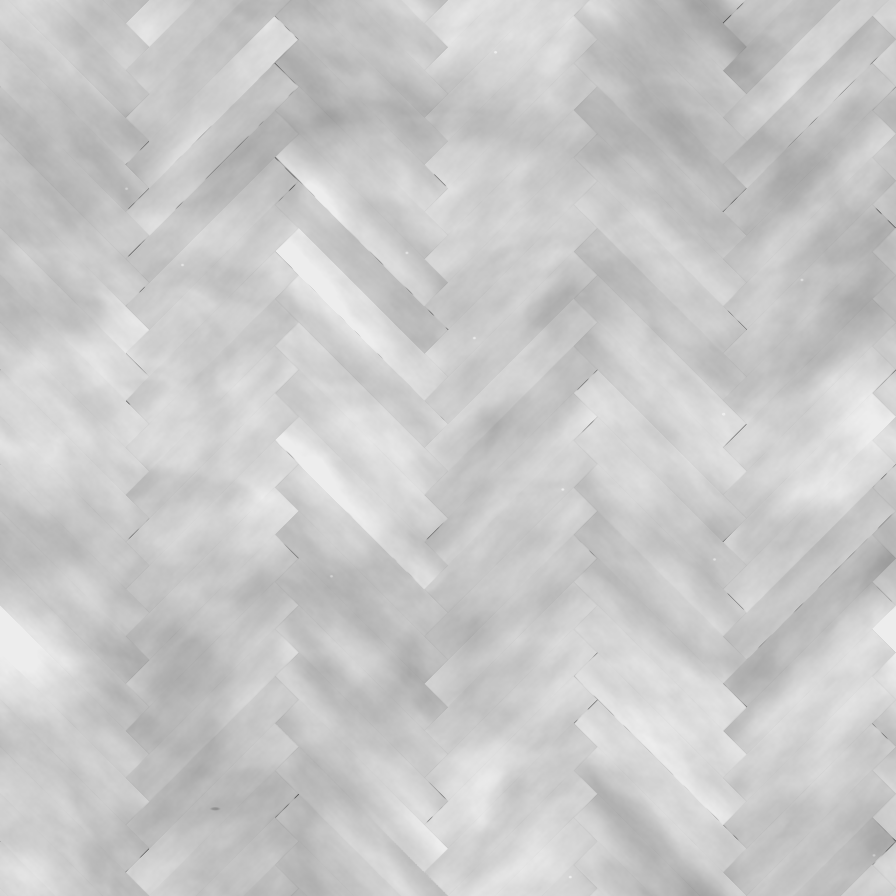
This texture is drawn by a WebGL 2 fragment shader. Its source:

```glsl
#version 300 es
precision highp float;
// Pale grey herringbone parquet with smoky tones, broken dark seams and small specks.
uniform vec2 u_resolution;
out vec4 fragColor;

const float COLUMNS = 3.0;           // zigzag periods across
const float ROWS = 19.0;             // planks stacked up
const float LEN = 1.0 / COLUMNS;     // plank length, diagonal units
const float WID = 1.0 / ROWS;        // plank width, diagonal units
const float DIAGONAL = 0.70711;      // diagonal units to canvas units
const float BASE_GREY = 0.789;

struct Plank {
    float along;   // 0..LEN
    float across;  // 0..WID, zero at the lower long edge
    vec2 id;       // wraps with the canvas
};

float hash(vec2 p, float seed) {
    vec3 q = fract(vec3(p.xyx + seed * 7.31) * vec3(0.1031, 0.1030, 0.0973));
    q += dot(q, q.yzx + 33.33);
    return fract((q.x + q.y) * q.z);
}

// Value noise that wraps after a whole number of cells.
float noise(vec2 p, vec2 period, float seed) {
    vec2 i = floor(p), f = p - i;
    f = f * f * f * (f * (f * 6.0 - 15.0) + 10.0);
    vec2 a = mod(i, period), b = mod(i + 1.0, period);
    return mix(mix(hash(a, seed), hash(vec2(b.x, a.y), seed), f.x),
               mix(hash(vec2(a.x, b.y), seed), hash(b, seed), f.x), f.y);
}

float fbm(vec2 p, vec2 period, float seed) {
    float sum = 0.0, weight = 0.5;
    for (int i = 0; i < 4; i++) {
        sum += weight * noise(p, period, seed + float(i));
        p *= 2.0;
        period *= 2.0;
        weight *= 0.5;
    }
    return sum / 0.9375;
}

// Finds the rising or falling plank below a point.
Plank findPlank(vec2 p) {
    p.x -= 0.5 * LEN;
    float column = floor((p.x + 0.5 * WID) / LEN);
    p.x -= column * LEN;
    float row = floor((p.y - p.x) / WID);
    float along = p.x + p.y - row * WID;
    if (along >= 0.0 && along < LEN)
        return Plank(along, p.y - p.x - row * WID, vec2(mod(column, COLUMNS), mod(row, ROWS)));
    if (along < 0.0) {
        column -= 1.0;
        p.x += LEN;
    }
    float rise = p.x + p.y - LEN;
    row = floor(rise / WID);
    return Plank(p.y - p.x - (row + 1.0) * WID + LEN, rise - row * WID,
                 vec2(mod(column, COLUMNS) + COLUMNS, mod(row, ROWS)));
}

// Soft smoke drifting over the whole floor.
float clouds(vec2 p) {
    vec2 warp = vec2(fbm(p * 5.0, vec2(5.0), 3.0), fbm(p * 5.0, vec2(5.0), 9.0)) - 0.5;
    vec2 cells = vec2(5.0, 8.0);
    return fbm(p * cells + 1.6 * warp, cells, 15.0) - 0.5;
}

// Shade of a plank, with a longer tail to the dark side.
float shade(vec2 id) {
    return sqrt(hash(id, 2.0)) - 0.667;
}

// Wisps that run on through all planks of one column.
float wisps(Plank k) {
    vec2 cells = vec2(9.0, ROWS);
    float run = (k.along + k.id.y * WID) * cells.x;
    return fbm(vec2(run, k.id.y + k.across / WID), cells, 50.0 + 6.0 * k.id.x) - 0.5;
}

// Tone of one plank; most melt into the plank above, the others keep a hard edge.
float plankTone(Plank k, float worn) {
    float u = k.along / LEN, v = k.across / WID;
    vec2 above = vec2(k.id.x, mod(k.id.y + 1.0, ROWS));
    float melt = step(0.4, hash(k.id, 3.0)) * smoothstep(0.15, 1.0, v);
    float tone = 0.105 * mix(shade(k.id), shade(above), melt);
    tone += 0.07 * (u - 0.5) * (hash(k.id, 4.0) - 0.5);
    tone += 0.16 * wisps(k);
    tone += 0.006 * (noise(vec2(u * 9.0, v * 14.0), vec2(64.0), 5.0) - 0.5);
    tone += 0.06 * worn * (1.0 - smoothstep(0.0, 1.0, v));
    float end = mix(u, 1.0 - u, step(0.5, hash(k.id, 5.0)));
    return tone + 0.08 * step(0.95, hash(k.id, 6.0)) * (1.0 - smoothstep(0.0, 0.45, end));
}

float lineMask(float d, float width, float blur) {
    return 1.0 - smoothstep(width, width + blur, d * DIAGONAL);
}

// Faint joints everywhere, dark broken gaps on a few edges and ends.
float seams(Plank k, float worn, float blur) {
    float dash = noise(vec2(k.along * 60.0, 0.5), vec2(64.0), hash(k.id, 7.0) * 40.0);
    float side = lineMask(k.across, 0.0003, blur);
    float gap = 0.03 * dash + 0.32 * worn * smoothstep(0.45, 0.9, dash);
    float far = step(0.5 * LEN, k.along);
    float tip = lineMask(min(k.along, LEN - k.along), 0.0004, blur);
    float open = step(0.84, hash(k.id, 8.0 + far));
    float chip = noise(vec2(k.across * 80.0, far), vec2(64.0), hash(k.id, 11.0) * 40.0);
    return max(side * gap, tip * (0.03 + 0.34 * open * smoothstep(0.3, 0.8, chip)));
}

// Scattered dots, one at most in a cell.
float specks(vec2 p, float cells, float chance, vec2 size, float seed) {
    vec2 cell = floor(p * cells), id = mod(cell, cells);
    vec2 centre = 0.25 + 0.5 * vec2(hash(id, seed), hash(id, seed + 1.0));
    float d = length((p * cells - cell - centre) / (size * cells));
    return step(hash(id, seed + 2.0), chance) * (1.0 - smoothstep(0.3, 1.0, d));
}

float floorGrey(vec2 p, float blur) {
    Plank k = findPlank(p);
    float worn = step(0.93, hash(k.id, 12.0));
    float grey = BASE_GREY + 0.27 * clouds(p) + plankTone(k, worn);
    grey += 0.010 * (noise(p * 256.0, vec2(256.0), 21.0) - 0.5);
    grey += 0.11 * specks(p, 12.0, 0.12, vec2(0.0024, 0.0020), 31.0);
    grey -= 0.14 * specks(p, 7.0, 0.06, vec2(0.007, 0.0025), 41.0);
    return grey - seams(k, worn, blur);
}

void main() {
    // Four samples smooth the plank edges.
    float grey = 0.0;
    for (int i = 0; i < 4; i++) {
        vec2 offset = vec2(i % 2, i / 2) * 0.5 - 0.25;
        grey += 0.25 * floorGrey((gl_FragCoord.xy + offset) / u_resolution, 0.7 / u_resolution.y);
    }
    fragColor = vec4(vec3(clamp(grey, 0.0, 0.93)), 1.0);
}
```
